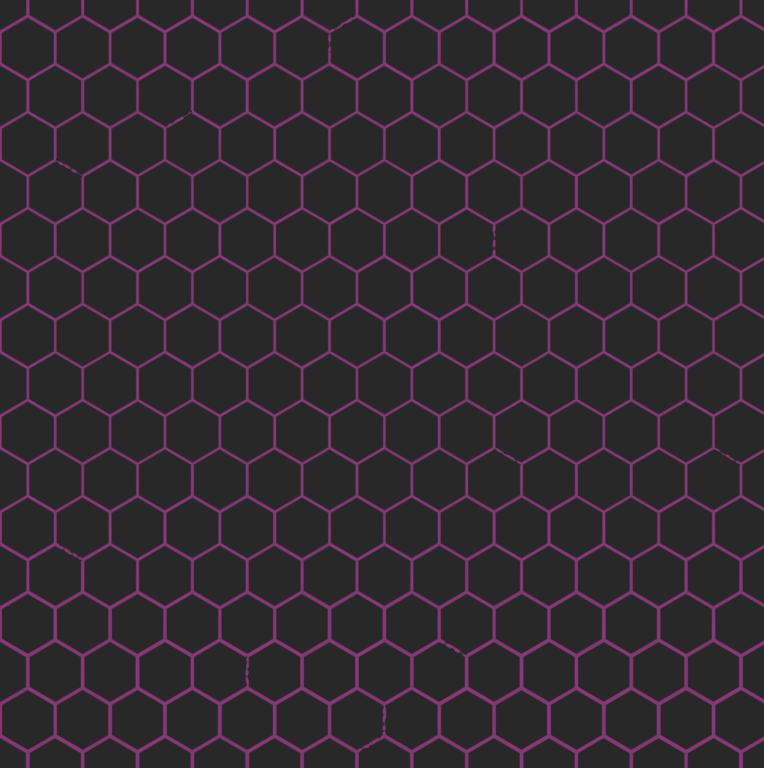
Reproduce this pattern procedurally as a WebGL 1 fragment shader.

```glsl
precision highp float;

// Honeycomb of thin purple outlines on charcoal. Each point finds its nearest
// hexagon centre and edge; the line weight drifts with height and by edge,
// and gradient noise nibbles at a few worn edges.

uniform vec2 u_resolution;

const float COLUMNS = 14.0;          // hexagons per canvas height, sideways
const float ROWS = 16.0;             // hexagon rows per canvas height
const float SHIFT_X = 0.0005;        // sideways offset of the lattice
const float LINE_WIDTH = 0.0038;     // outline width in canvas heights
const float BOTTOM_GAIN = 0.34;      // extra weight towards the bottom
const float TOP_GAIN = 0.10;         // extra weight towards the top
const float EDGE_VARIATION = 0.14;   // random weight loss between edges
const float TONE_VARIATION = 0.08;   // random dimming between edges
const float SOFTNESS = 0.0006;       // blur of the outline
const float WORN_SHARE = 0.016;      // share of edges that are worn
const float WEAR_DEPTH = 0.85;       // how far wear eats into a line
const float GRAIN = 130.0;           // wear noise cells per canvas height
const vec3 BACKGROUND = vec3(0.157, 0.157, 0.157);
const vec3 LINE_COLOR = vec3(0.545, 0.220, 0.480);
const float ROW_STEP = 0.8660254;    // row spacing when columns are 1 apart

float hash(vec2 p) {
  vec3 q = fract(p.xyx * vec3(0.1031, 0.1030, 0.0973));
  q += dot(q, q.yzx + 33.33);
  return fract((q.x + q.y) * q.z);
}

float cornerSlope(vec2 cell, vec2 offset) {
  float angle = 6.2831853 * hash(cell);
  return dot(vec2(cos(angle), sin(angle)), offset);
}

float gradientNoise(vec2 p) {
  vec2 i = floor(p);
  vec2 f = fract(p);
  vec2 u = f * f * f * (f * (f * 6.0 - 15.0) + 10.0);
  vec2 e = vec2(1.0, 0.0);
  float low = mix(cornerSlope(i, f), cornerSlope(i + e, f - e), u.x);
  float high = mix(cornerSlope(i + e.yx, f - e.yx), cornerSlope(i + 1.0, f - 1.0), u.x);
  return mix(low, high, u.y);
}

// Centre of the hexagon holding p, from two interleaved rectangular grids.
vec2 hexCentre(vec2 p) {
  vec2 period = vec2(1.0, 2.0 * ROW_STEP);
  vec2 evenRow = floor(p / period + 0.5) * period;
  vec2 oddRow = (floor(p / period) + 0.5) * period;
  vec2 a = p - evenRow;
  vec2 b = p - oddRow;
  return dot(a, a) < dot(b, b) ? evenRow : oddRow;
}

// Distance to the nearest edge (x) and a whole-number id of that edge (yz).
vec3 nearestEdge(vec2 p) {
  vec2 centre = hexCentre(p);
  vec2 local = p - centre;
  vec2 normal = vec2(1.0, 0.0);
  float reach = -1.0;
  for (int i = 0; i < 3; i++) {
    float angle = float(i) * 1.0471976;
    vec2 axis = vec2(cos(angle), sin(angle));
    float along = dot(local, axis);
    if (abs(along) > reach) {
      reach = abs(along);
      normal = along < 0.0 ? -axis : axis;
    }
  }
  vec2 middle = centre + 0.5 * normal;
  vec2 id = floor(middle * vec2(4.0, 2.0 / ROW_STEP) + 0.5);
  return vec3(0.5 - reach, id);
}

// Line weight: heavier at the bottom, varied by edge, broken where worn.
float lineWeight(vec2 uv, vec2 id) {
  float weight = 1.0 + BOTTOM_GAIN * (1.0 - smoothstep(0.08, 0.40, uv.y));
  weight += TOP_GAIN * smoothstep(0.75, 1.0, uv.y);
  weight *= 1.0 - EDGE_VARIATION * hash(id + 17.0);
  float worn = step(1.0 - WORN_SHARE, hash(id + 71.0));
  float bite = smoothstep(-0.1, 0.3, gradientNoise(uv * GRAIN));
  return weight * (1.0 - WEAR_DEPTH * worn * bite);
}

void main() {
  vec2 uv = gl_FragCoord.xy / u_resolution.y;
  vec2 lattice = (uv - vec2(SHIFT_X, 0.0)) * vec2(COLUMNS, ROWS * ROW_STEP);
  vec3 edge = nearestEdge(lattice);

  // Outline coverage, smoothed over about one pixel
  float edgeDistance = edge.x / COLUMNS;
  float halfWidth = 0.5 * LINE_WIDTH * lineWeight(uv, edge.yz);
  float blur = 0.5 / u_resolution.y + SOFTNESS;
  float cover = 1.0 - smoothstep(halfWidth - blur, halfWidth + blur, edgeDistance);

  float tone = 1.0 - TONE_VARIATION * hash(edge.yz + 43.0);
  gl_FragColor = vec4(mix(BACKGROUND, LINE_COLOR, cover * tone), 1.0);
}
```
